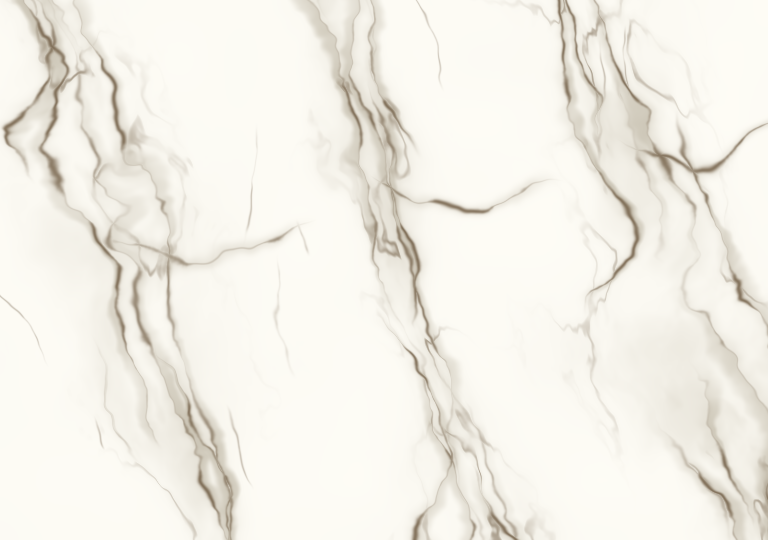
Write a Shadertoy shader that draws this texture.

```glsl
// White marble with three steep diagonal bands of grey-brown veining.
// Each band bundles jagged strands, translucent plates, crackle and haze;
// loose cross veins and faint hairlines fill the clear stone between.

const vec3 STONE = vec3(0.992, 0.985, 0.959);
const vec3 HAZE  = vec3(0.800, 0.775, 0.715);
const vec3 VEIN  = vec3(0.450, 0.375, 0.280);

const int   BANDS = 3;
const int   STRANDS = 5;
const int   HAIRLINES = 9;
const float BAND_START = 0.06;   // x of the first band at the top edge
const float BAND_STEP  = 0.51;
const float BAND_SLOPE = 0.33;   // drift to the right on the way down
const vec3  BAND_SPREAD = vec3(0.070, 0.050, 0.110);
const float WARP = 0.16;
const float STRAND_WANDER = 0.15;
const float CORE_WIDTH = 0.0030;
const float PLATE_WIDTH = 0.032;
const float CROSS_HEIGHT = 0.54;
const float CROSS_RISE = 0.10;
const float CROSS_LENGTH = 0.36;

float hash(vec2 p) {
    return fract(sin(dot(p, vec2(127.1, 311.7))) * 43758.5453);
}

float noise(vec2 p) {
    vec2 i = floor(p), f = fract(p);
    f = f * f * (3.0 - 2.0 * f);
    return mix(mix(hash(i), hash(i + vec2(1, 0)), f.x),
               mix(hash(i + vec2(0, 1)), hash(i + vec2(1, 1)), f.x), f.y);
}

float fbm(vec2 p) {
    float sum = 0.0, amp = 0.5;
    for (int i = 0; i < 5; i++) {
        sum += amp * noise(p);
        p = mat2(1.6, 1.2, -1.2, 1.6) * p + 7.3;
        amp *= 0.5;
    }
    return sum / 0.97;
}

float line(float d, float width) {
    float w = max(width, 0.8 / iResolution.y);
    return exp(-d * d / (w * w));
}

// Layers two coverages as stacked translucent films.
float film(float a, float b) {
    return 1.0 - (1.0 - a) * (1.0 - clamp(b, 0.0, 1.0));
}

float bandCenter(int band, float y) {
    return BAND_START + BAND_STEP * float(band) + BAND_SLOPE * (1.0 - y);
}

// x = soft grey haze, y = dark vein
vec2 bandInk(vec2 q, int band, float grain, float crack, float cloud) {
    float seed = 17.0 * float(band) + 3.0;
    float across = q.x - bandCenter(band, q.y);
    float spread = BAND_SPREAD[band] * mix(0.45, 1.4, noise(vec2(q.y * 3.0, seed)));
    float reach = across / (spread * 1.35);
    float envelope = exp(-reach * reach);

    // Cloudy ground and the crackle web
    float web = (1.0 - smoothstep(0.0, 0.022, crack)) * envelope;
    float haze = envelope * (0.04 + 0.32 * cloud);
    haze = film(haze, 0.22 * envelope * (1.0 - smoothstep(0.0, 0.08, crack)));
    float vein = web * (0.10 + 0.45 * grain);

    // Jagged strands, each with a plate on one side
    for (int j = 0; j < STRANDS; j++) {
        float id = seed + 5.7 * float(j);
        float lane = (2.0 * float(j) / float(STRANDS - 1) - 1.0) * spread;
        float wander = STRAND_WANDER * (fbm(q * vec2(2.0, 5.0) + id) - 0.5);
        float d = (across - lane - wander) * 0.9;
        float present = smoothstep(0.36, 0.66, noise(vec2(q.y * 3.7 + id, id)));
        float side = (j % 2 == 0) ? d : -d;
        float plate = PLATE_WIDTH * noise(vec2(q.y * 6.0, id + 2.0)) + 0.004;
        float film1 = smoothstep(-0.003, 0.003, side)
                    * (1.0 - smoothstep(0.4 * plate, plate, side));
        haze = film(haze, present * (0.50 * film1 * (0.5 + cloud)
                                   + 0.25 * line(d, 0.012)));
        float width = CORE_WIDTH * (0.5 + 0.9 * grain);
        vein = max(vein, line(d, width) * present * (0.18 + 0.65 * grain));
    }
    return vec2(haze, vein);
}

// Near-horizontal vein leaving a band to the right
vec2 crossInk(vec2 q, int band, float grain) {
    float height = CROSS_HEIGHT + CROSS_RISE * float(band);
    float along = (q.x - bandCenter(band, height)) / CROSS_LENGTH;
    float d = q.y - height + 0.035 * sin(along * 4.5);
    float fade = smoothstep(-0.05, 0.08, along) * (1.0 - smoothstep(0.75, 1.0, along));
    float width = CORE_WIDTH * (0.5 + grain);
    return fade * vec2(0.35 * line(d, 0.011), line(d, width) * (0.22 + 0.6 * grain));
}

// Faint steep thread at a random place
float hairInk(vec2 q, int k, float aspect) {
    vec2 id = vec2(float(k), 4.0);
    vec2 r = q - vec2(hash(id) * aspect, hash(id + 9.0));
    float halfLength = mix(0.04, 0.15, hash(id + 21.0));
    float d = r.x + r.y * mix(-0.1, 0.5, hash(id + 33.0));
    return line(d, 0.0022) * (1.0 - smoothstep(0.5, 1.0, abs(r.y) / halfLength));
}

void mainImage(out vec4 fragColor, in vec2 fragCoord) {
    vec2 p = fragCoord / iResolution.y;
    float aspect = iResolution.x / iResolution.y;

    // Shared warp and mottling fields
    vec2 q = p + WARP * (vec2(fbm(p * 3.2 + 11.0), fbm(p * 3.2 + 48.0)) - 0.5);
    float grain = smoothstep(0.38, 0.68, fbm(p * 13.0 + 5.0));
    float cloud = smoothstep(0.32, 0.70, fbm(q * vec2(7.0, 4.0) + 23.0));
    vec2 sheared = vec2(q.x + BAND_SLOPE * q.y, q.y);
    float crack = abs(fbm(sheared * vec2(7.0, 3.6) + 61.0) - 0.5);

    vec2 ink = vec2(0.0);
    for (int i = 0; i < BANDS; i++) {
        vec2 band = bandInk(q, i, grain, crack, cloud);
        vec2 link = crossInk(q, i, grain);
        ink.x = film(film(ink.x, band.x), link.x);
        ink.y = max(ink.y, max(band.y, link.y));
    }
    for (int k = 0; k < HAIRLINES; k++) {
        ink.y = max(ink.y, hairInk(q, k, aspect) * (0.08 + 0.25 * grain));
    }

    vec3 color = STONE + 0.006 * (noise(p * 9.0) - 0.5);
    color = mix(color, HAZE, ink.x);
    color = mix(color, VEIN, ink.y);
    fragColor = vec4(color, 1.0);
}
```
